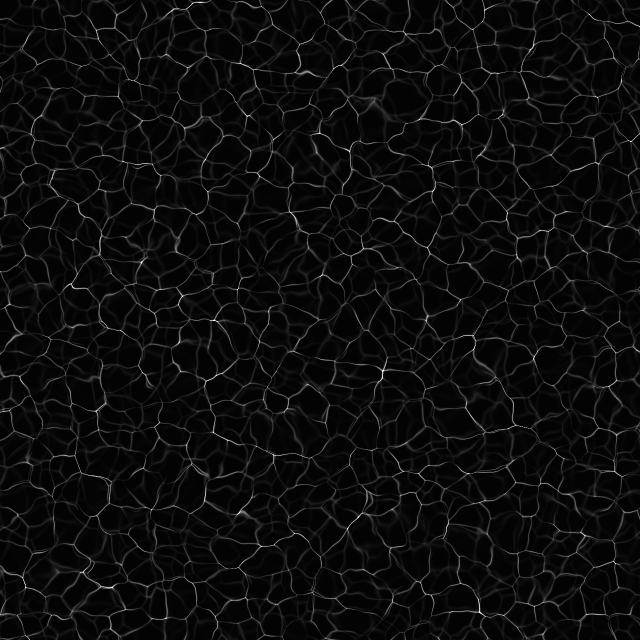
This texture is drawn by a Shadertoy shader. Its source:

```glsl
// Dark web of hair-thin, pale filaments that meet in bright knots, like faint water caustics.

#define CELLS vec2(24.0, 27.0)   // web cells across the canvas
#define THREAD_SOFTNESS 0.021    // blur of the sharp threads, in cells
#define VEIL_SOFTNESS 0.06       // blur of the faint threads behind
#define THREAD_GAIN 1.75
#define SPLIT_GAIN 0.9           // twin threads that run beside the main ones
#define VEIL_GAIN 0.27
#define KNOT_GAIN 1.6
#define BEND 0.036               // broad bending of the web
#define WIGGLE 0.0105            // fine bending of each thread
#define SPLIT 0.012              // distance between twin threads
#define BACKGROUND 0.012

vec2 hash2(vec2 p) {
    vec3 q = fract(p.xyx * vec3(0.1031, 0.1030, 0.0973));
    q += dot(q, q.yzx + 33.33);
    return fract((q.xx + q.yz) * q.zy);
}

float gradientNoise(vec2 p) {
    vec2 cell = floor(p), f = p - cell;
    vec2 u = f * f * f * (f * (f * 6.0 - 15.0) + 10.0);
    vec2 e = vec2(0.0, 1.0);
    float a = dot(hash2(cell) * 2.0 - 1.0, f);
    float b = dot(hash2(cell + e.yx) * 2.0 - 1.0, f - e.yx);
    float c = dot(hash2(cell + e.xy) * 2.0 - 1.0, f - e.xy);
    float d = dot(hash2(cell + e.yy) * 2.0 - 1.0, f - e.yy);
    return mix(mix(a, b, u.x), mix(c, d, u.x), u.y);
}

vec2 noise2(vec2 p) {
    return vec2(gradientNoise(p), gradientNoise(p + 71.7));
}

// Spread of the softly nearest sites: it peaks on the borders between cells.
// Far apart sites give thin bright threads, close ones give broad dim threads.
// x: thread strength, y: knot strength where three or more cells meet
vec2 web(vec2 p, float softness) {
    vec2 cell = floor(p), f = p - cell;
    float total = 0.0, squares = 0.0, spread = 0.0;
    vec2 centre = vec2(0.0);
    for (int y = -2; y <= 2; y++) {
        for (int x = -2; x <= 2; x++) {
            vec2 offset = vec2(x, y);
            vec2 random = hash2(cell + offset);
            vec2 site = offset + random - f;
            float bias = 0.25 * fract(random.x * 17.0 + random.y * 31.0);
            // The constant keeps the exponent within float range
            float weight = exp((0.5 - dot(site, site) - bias) / softness);
            total += weight;
            squares += weight * weight;
            centre += weight * site;
            spread += weight * dot(site, site);
        }
    }
    centre /= total;
    float thread = max(spread / total - dot(centre, centre), 0.0);
    float knot = smoothstep(0.52, 0.34, squares / (total * total));
    return vec2(thread, knot * thread);
}

float filaments(vec2 uv) {
    // Bend the plane so that threads curve and bunch together
    vec2 p = uv + BEND * noise2(uv * 8.0 + 3.1) + WIGGLE * noise2(uv * 38.0 + 9.4);
    vec2 twin = p + SPLIT * noise2(uv * 21.0 + 64.2);

    // Light fades along each thread, and slightly over wide regions
    float region = smoothstep(-0.45, 0.45, gradientNoise(uv * 6.0 + 20.3));
    float fade = smoothstep(-0.35, 0.3, gradientNoise(uv * 31.0 + 50.8));
    float twinFade = smoothstep(-0.1, 0.35, gradientNoise(uv * 26.0 + 83.5));
    float light = mix(0.75, 1.1, region);

    vec2 threads = web(p * CELLS + 100.0, THREAD_SOFTNESS);
    vec2 twins = web(twin * CELLS + 100.0, THREAD_SOFTNESS);
    vec2 veil = web(p.yx * CELLS * 1.2 + 300.0, VEIL_SOFTNESS);
    float glow = mix(0.12, 1.15, fade) * (THREAD_GAIN * threads.x + KNOT_GAIN * threads.y)
               + SPLIT_GAIN * twinFade * twins.x
               + VEIL_GAIN * veil.x * mix(1.2, 0.3, fade);
    return light * glow;
}

void mainImage(out vec4 fragColor, in vec2 fragCoord) {
    // Average four samples per pixel to smooth the thin threads
    float glow = 0.0;
    for (int i = 0; i < 4; i++) {
        vec2 shift = vec2(i % 2, i / 2) * 0.5 - 0.25;
        glow += 0.25 * filaments((fragCoord + shift) / iResolution.y);
    }
    // Hold back the brightest crossings
    glow /= 1.0 + 0.35 * glow;
    fragColor = vec4(vec3(min(BACKGROUND + glow, 1.0)), 1.0);
}
```
